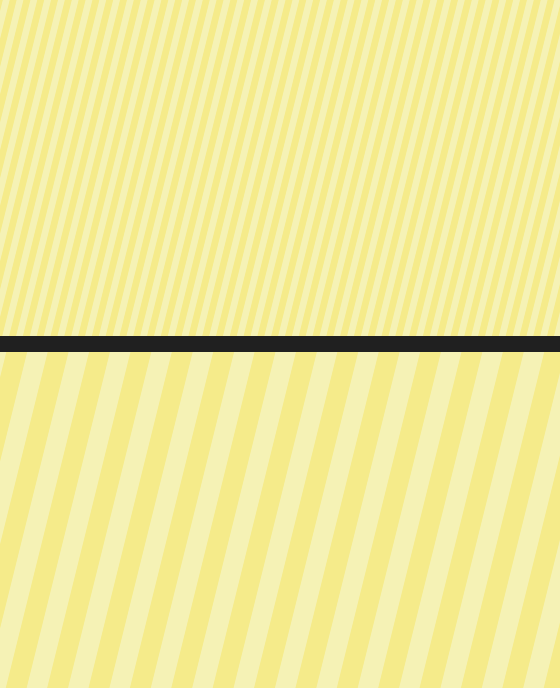
Top: the whole. Bottom: its middle third, enlarged.
Write a Shadertoy shader that draws this pattern.

```glsl
// Slanted pale-yellow pinstripes of equal width, leaning right toward the top.

const float STRIPES_ACROSS = 40.6;  // repeats per canvas width
const float LEAN = 0.248;           // sideways shift per unit of height
const float PHASE = 0.952;          // centre of the first deep stripe, in repeats
const float DEEP_SHARE = 0.505;     // part of each repeat taken by the deep stripe

const vec3 DEEP_YELLOW = vec3(0.96, 0.92, 0.54);
const vec3 PALE_YELLOW = vec3(0.96, 0.95, 0.71);

// Position across the stripes, counted in repeats; p is measured from the top left.
float stripeCoord(vec2 p, float repeats, float lean, float phase) {
    return (p.x + lean * p.y) * repeats - phase;
}

// Coverage of a stripe centred on every whole number, softened over one pixel.
float stripeMask(float coord, float share, float pixel) {
    float fromCentre = abs(fract(coord + 0.5) - 0.5);
    return 1.0 - smoothstep(-0.5, 0.5, (fromCentre - 0.5 * share) / pixel);
}

void mainImage(out vec4 fragColor, in vec2 fragCoord) {
    // Canvas width is one unit
    vec2 p = vec2(fragCoord.x, iResolution.y - fragCoord.y) / iResolution.x;

    float coord = stripeCoord(p, STRIPES_ACROSS, LEAN, PHASE);
    float pixel = STRIPES_ACROSS * (1.0 + LEAN) / iResolution.x;
    float deep = stripeMask(coord, DEEP_SHARE, pixel);

    fragColor = vec4(mix(PALE_YELLOW, DEEP_YELLOW, deep), 1.0);
}
```
